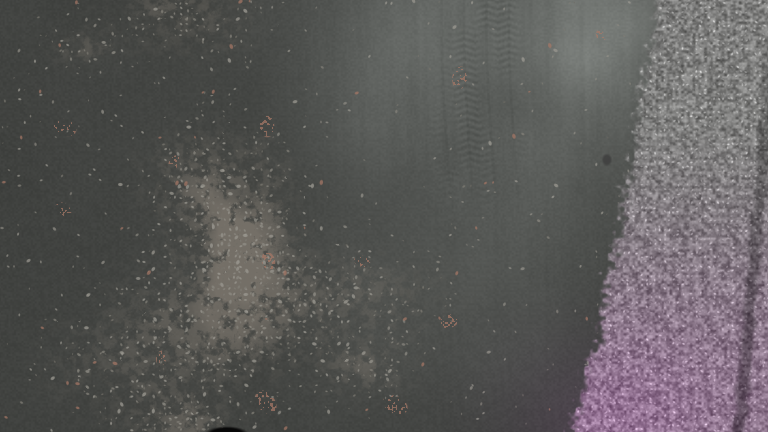
This texture is drawn by a Shadertoy shader. Its source:

```glsl
// Worn dark asphalt with dusty patches, tyre tracks, a wet sheen and a gravel verge.

const vec3 TAR_COLOR = vec3(0.255, 0.262, 0.252);
const vec3 SHEEN_COLOR = vec3(0.98, 1.02, 1.0);
const vec3 DUST_COLOR = vec3(0.49, 0.465, 0.43);
const vec3 GRAVEL_TOP = vec3(0.49, 0.49, 0.485);
const vec3 GRAVEL_LOW = vec3(0.55, 0.46, 0.545);
const vec3 LEAF_COLOR = vec3(0.66, 0.47, 0.40);
const float GRAIN_SIZE = 0.0105;   // gravel cell, in canvas heights
const float CHIP_SIZE = 0.0125;    // loose chip cell
const float TREAD_PITCH = 0.0155;  // distance between tyre ribs

// Soft spots: centre xy, radii zw
const vec4 SHEENS[5] = vec4[5](
    vec4(1.40, 0.93, 0.17, 0.20), vec4(0.87, 0.80, 0.20, 0.22),
    vec4(1.10, 1.02, 0.36, 0.28), vec4(1.27, 0.62, 0.28, 0.30),
    vec4(1.02, 0.32, 0.32, 0.30));
const float SHEEN_GAIN[5] = float[5](0.16, 0.085, 0.11, 0.07, 0.04);
const vec4 DUSTS[9] = vec4[9](
    vec4(0.56, 0.43, 0.10, 0.17), vec4(0.47, 0.57, 0.13, 0.12),
    vec4(0.52, 0.28, 0.20, 0.14), vec4(0.43, 0.97, 0.15, 0.09),
    vec4(0.19, 0.89, 0.07, 0.04), vec4(0.84, 0.15, 0.09, 0.06),
    vec4(0.87, 0.31, 0.15, 0.09), vec4(0.42, 0.01, 0.11, 0.06),
    vec4(0.30, 0.15, 0.18, 0.11));
const float DUST_GAIN[9] = float[9](0.95, 0.42, 0.55, 0.46, 0.34, 0.60, 0.42, 0.65, 0.30);

float hash(vec2 p) {
    return fract(sin(dot(p, vec2(127.1, 311.7))) * 43758.5453);
}

float noise(vec2 p) {
    vec2 i = floor(p), f = fract(p);
    f = f * f * (3.0 - 2.0 * f);
    return mix(mix(hash(i), hash(i + vec2(1, 0)), f.x),
               mix(hash(i + vec2(0, 1)), hash(i + vec2(1, 1)), f.x), f.y);
}

float fbm(vec2 p) {
    float sum = 0.0, gain = 0.5;
    for (int i = 0; i < 4; i++) {
        sum += gain * noise(p);
        p = p * 2.03 + 17.3;
        gain *= 0.5;
    }
    return sum / 0.9375;
}

float spot(vec2 p, vec4 s) {
    vec2 d = (p - s.xy) / s.zw;
    return exp(-dot(d, d));
}

// Scattered stones: x is coverage, y is a random tone
vec2 stones(vec2 p, float cell, float density, float seed, float px) {
    vec2 id = floor(p / cell);
    float tone = hash(id + seed), turn = 6.2832 * hash(id + seed + 5.1);
    vec2 jitter = vec2(hash(id + seed + 9.7), hash(id + seed + 3.3)) - 0.5;
    vec2 q = (fract(p / cell) - 0.5 - 0.4 * jitter) * cell;
    q = mat2(cos(turn), -sin(turn), sin(turn), cos(turn)) * q;
    float radius = cell * mix(0.12, 0.28, tone);
    float d = length(q * vec2(1.0, 1.5)) - radius;
    float present = step(hash(id + seed + 21.0), density);
    return vec2(present * (1.0 - smoothstep(-px, px, d)), tone);
}

// Ribbed tyre marks, fading towards the lower road
float treads(vec2 p) {
    float lane = (p.x - 1.115 - 0.015 * sin(p.y * 5.0)) / 0.052;
    float slant = abs(fract(lane) - 0.5) * 0.018;
    float rib = sin(6.2832 * (p.y + slant) / TREAD_PITCH);
    float band = smoothstep(0.98, 1.04, p.x) * (1.0 - smoothstep(1.18, 1.25, p.x));
    float groove = 1.0 - smoothstep(0.02, 0.10, abs(fract(lane) - 0.5));
    float wear = smoothstep(0.25, 0.7, noise(vec2(p.x * 24.0, p.y * 9.0)));
    return band * smoothstep(0.42, 0.75, p.y) * (rib * wear - 0.8 * groove);
}

void mainImage(out vec4 fragColor, in vec2 fragCoord) {
    vec2 p = fragCoord / iResolution.y;
    float px = 1.0 / iResolution.y;

    // Tar, broad sheen and lengthwise streaks
    float sheen = 0.0, dust = 0.0;
    for (int i = 0; i < 5; i++) sheen += SHEEN_GAIN[i] * spot(p, SHEENS[i]);
    for (int i = 0; i < 9; i++) dust += DUST_GAIN[i] * spot(p, DUSTS[i]);
    float cloud = fbm(p * 5.0), fine = noise(p * 230.0) - 0.5;
    float streak = noise(vec2(p.x * 75.0, p.y * 3.0)) - 0.5;
    vec3 color = TAR_COLOR + SHEEN_COLOR * sheen * (0.8 + 0.4 * cloud);
    color += 0.03 * (cloud - 0.5) + 0.03 * fine + 0.16 * streak * sheen;
    color += 0.022 * treads(p);

    // Dust worn into the surface, then loose chips
    dust *= 0.45 + 1.1 * fbm(p * 11.0 + 4.0);
    float crumbs = smoothstep(0.42, 0.72, fbm(p * 65.0) + 0.28 * dust - 0.06);
    color = mix(color, DUST_COLOR, clamp(dust * (0.16 + 0.65 * crumbs), 0.0, 0.85));
    for (int i = 0; i < 2; i++) {
        float seed = 31.0 * float(i + 1), cell = CHIP_SIZE * (1.0 + 0.55 * float(i));
        vec2 chip = stones(p + 0.37 * float(i), cell, 0.025 + 0.65 * dust, seed, px);
        vec3 tint = vec3(0.52, 0.51, 0.48) + 0.2 * (chip.y - 0.5);
        color = mix(color, tint, 0.75 * chip.x);
    }
    vec2 leaf = stones(p, 0.11, 0.07, 71.0, px);
    float leafShape = stones(p, 0.021, 0.012, 83.0, px).x;
    color = mix(color, LEAF_COLOR, max(leafShape, leaf.x * step(0.7, fine + 0.5)) * 0.7);

    // Gravel verge with a ragged edge
    float edge = 1.33 + 0.2 * p.y + 0.045 * (fbm(vec2(p.y * 9.0, 2.0)) - 0.5);
    float ragged = p.x - edge + 0.035 * (noise(p * 95.0) - 0.5);
    float verge = smoothstep(-0.012, 0.016, ragged);
    vec3 gravel = mix(GRAVEL_LOW, GRAVEL_TOP, smoothstep(0.05, 0.75, p.y));
    vec2 grain = stones(p, GRAIN_SIZE, 0.8, 11.0, px);
    gravel += 0.26 * (noise(p * 150.0) - 0.5) + 0.12 * fine;
    gravel += grain.x * (0.3 * grain.y - 0.07);
    float rut = p.x - (1.712 + 0.085 * p.y) + 0.012 * (noise(p * 40.0) - 0.5);
    gravel *= 1.0 - 0.36 * (1.0 - smoothstep(0.006, 0.022, abs(rut))) * (1.0 - 0.6 * p.y);
    color = mix(color, gravel, verge);

    // Violet cast low on the right, a stone by the verge and a dark lump below
    color += vec3(0.035, -0.01, 0.04) * spot(p, vec4(1.42, 0.0, 0.24, 0.2));
    float stone = length((p - vec2(1.405, 0.63)) * vec2(1.0, 0.8)) - 0.009;
    color = mix(color, vec3(0.24), 0.8 * (1.0 - smoothstep(-px, 2.0 * px, stone)));
    float lump = length((p - vec2(0.525, -0.004)) * vec2(0.35, 1.0)) - 0.014;
    color = mix(color, vec3(0.03), 1.0 - smoothstep(-px, 2.0 * px, lump));
    fragColor = vec4(clamp(color, 0.0, 1.0), 1.0);
}
```
